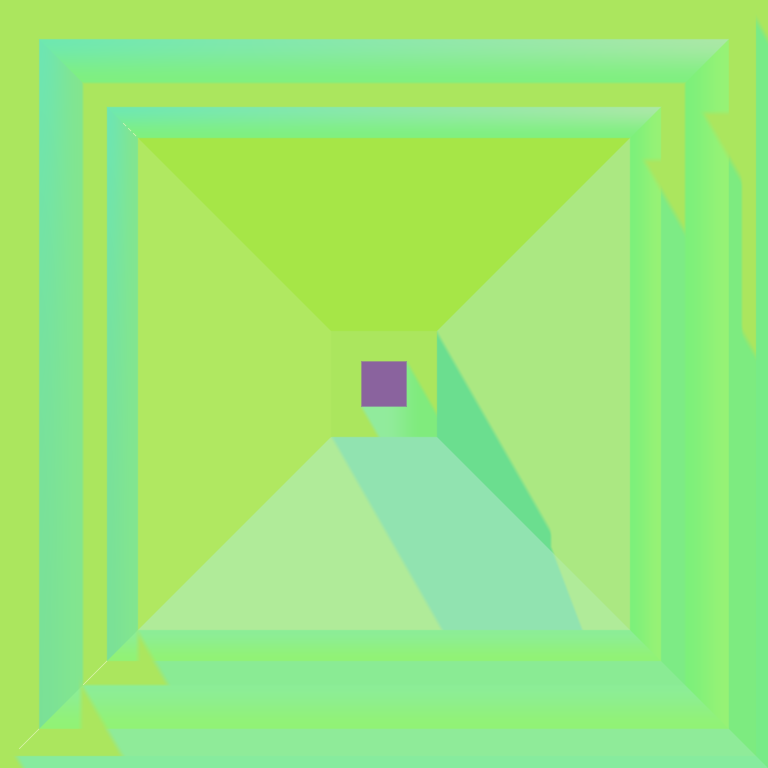
Write a three.js fragment shader that draws this background.

```glsl
// A stepped square pyramid seen from above, ringed by sunken channels.
// Nested square distances make the tiers, the two diagonals split their faces,
// and one slanted coordinate across the light casts every shadow.
#define AA 0.0012
#define SOFT 0.005
#define RIM 0.4844
#define OUTER_CHANNEL 0.449
#define TERRACE 0.392
#define INNER_CHANNEL 0.3607
#define PYRAMID 0.3203
#define SUMMIT 0.069
#define BLOCK 0.0295
#define ACROSS_LIGHT vec2(0.868, 0.496)

varying vec2 vUv;

const vec3 LIME = vec3(0.67, 0.90, 0.37);
const vec3 VIOLET = vec3(0.54, 0.39, 0.62);

float above(float edge, float value, float blur) {
  return smoothstep(edge - blur, edge + blur, value);
}

// Picks one of four colours by the diagonals of the square
vec3 faces(vec2 q, vec3 top, vec3 right, vec3 bottom, vec3 left) {
  vec3 sides = mix(left, right, step(0.0, q.x));
  vec3 ends = mix(bottom, top, step(0.0, q.y));
  return mix(sides, ends, above(0.0, abs(q.y) - abs(q.x), AA));
}

// Sunken ring: a cool bounce on the upper left, a warm one opposite
vec3 channel(vec2 q, float inner, float outer) {
  float r = max(abs(q.x), abs(q.y));
  float t = smoothstep(0.0, 1.0, (r - inner) / (outer - inner));
  vec2 along = clamp(q / (2.0 * outer) + 0.5, 0.0, 1.0);
  vec3 topEdge = mix(vec3(0.43, 0.91, 0.69), vec3(0.67, 0.91, 0.65), along.x);
  vec3 leftEdge = mix(vec3(0.48, 0.88, 0.59), vec3(0.43, 0.90, 0.70), along.y * along.y);
  vec3 near = faces(q, vec3(0.50, 0.94, 0.50), vec3(0.49, 0.94, 0.48),
                    vec3(0.55, 0.93, 0.59), vec3(0.51, 0.90, 0.56));
  vec3 far = faces(q, topEdge, vec3(0.59, 0.95, 0.46), vec3(0.57, 0.95, 0.46), leftEdge);
  return mix(near, far, t);
}

// Level ring: sunlit on the upper left and past the shadow line
vec3 terrace(vec2 q, vec3 shadeRight, vec3 shadeBottom, float shadowLine) {
  float s = abs(dot(q, ACROSS_LIGHT));
  float lit = max(above(0.0, q.y - q.x, AA), above(shadowLine, s, SOFT));
  return mix(faces(q, LIME, shadeRight, shadeBottom, LIME), LIME, lit);
}

// Slanted patches of sunlight that reach into a channel
float sunTeeth(vec2 q, float shadowLine, float topLimit, float leftLimit) {
  float s = dot(q, ACROSS_LIGHT);
  float rightTooth = above(shadowLine, s, SOFT) * above(-topLimit, -q.y, SOFT);
  float lowerTooth = above(shadowLine, -s, SOFT) * above(leftLimit, q.x, SOFT);
  return max(rightTooth * step(0.0, q.x), lowerTooth * step(q.y, 0.0));
}

void main() {
  vec2 q = vUv - 0.5;
  float r = max(abs(q.x), abs(q.y));
  float s = dot(q, ACROSS_LIGHT);

  // Rim and outer terrace, with a thin strip of sun on the right
  vec3 color = terrace(q, vec3(0.47, 0.92, 0.53), vec3(0.53, 0.92, 0.62), 0.656);
  vec3 ledge = terrace(q, vec3(0.49, 0.92, 0.50), vec3(0.56, 0.92, 0.60), 0.536);
  ledge = mix(ledge, LIME, above(0.466, q.x, SOFT * 0.5) * above(0.4385, s, SOFT));
  color = mix(ledge, color, above(RIM, r, AA));

  // Outer channel, inner terrace, inner channel
  vec3 ring = channel(q, TERRACE, OUTER_CHANNEL);
  ring = mix(ring, LIME, sunTeeth(q, 0.536, 0.353, -0.3945));
  color = mix(ring, color, above(OUTER_CHANNEL, r, AA));
  ring = terrace(q, vec3(0.49, 0.92, 0.52), vec3(0.54, 0.92, 0.58), 0.4385);
  color = mix(ring, color, above(TERRACE, r, AA * 2.0));
  ring = channel(q, PYRAMID, INNER_CHANNEL);
  ring = mix(ring, LIME, sunTeeth(q, 0.4385, 0.2917, -0.3203));
  color = mix(ring, color, above(INNER_CHANNEL, r, AA));

  // Pale seams on the left mitres
  float seam = 1.0 - smoothstep(0.0004, 0.0016, abs(abs(q.x) - abs(q.y)));
  float lowerSeam = step(q.y, 0.0) * step(INNER_CHANNEL, r) * step(r, TERRACE);
  lowerSeam += step(q.y, 0.0) * step(OUTER_CHANNEL, r) * step(r, 0.475);
  float upperSeam = step(0.0, q.y) * step(r, 0.342) * step(0.4, fract(r * 150.0));
  color = mix(color, vec3(0.88, 0.96, 0.72), 0.7 * seam * step(q.x, 0.0) * min(lowerSeam + upperSeam, 1.0));

  // Pyramid faces and the long shadow down its lower right
  vec3 sunny = faces(q, vec3(0.65, 0.90, 0.28), vec3(0.67, 0.91, 0.51),
                     vec3(0.69, 0.92, 0.60), vec3(0.69, 0.91, 0.38));
  vec3 shady = faces(q, LIME, vec3(0.42, 0.87, 0.56), vec3(0.57, 0.89, 0.69), LIME);
  float reach = 0.2175 + 0.378 * max(-0.2122 - q.y, 0.0);
  float shadow = above(-0.0932, -abs(s), SOFT * 0.7) * above(-reach, -q.x, SOFT * 0.5);
  shadow *= step(q.y, q.x);
  color = mix(mix(sunny, shady, shadow), color, above(PYRAMID, r, AA));

  // Summit and the block standing on it
  vec3 blockShade = mix(vec3(0.57, 0.92, 0.61), vec3(0.50, 0.92, 0.49), smoothstep(0.0, 0.05, q.x));
  float blockShadow = above(-0.0402, -abs(s), SOFT * 0.7) * step(q.y, q.x);
  color = mix(mix(LIME, blockShade, blockShadow), color, above(SUMMIT, r, AA));
  color = mix(VIOLET, color, above(BLOCK, r, AA));

  gl_FragColor = vec4(color, 1.0);
}
```
